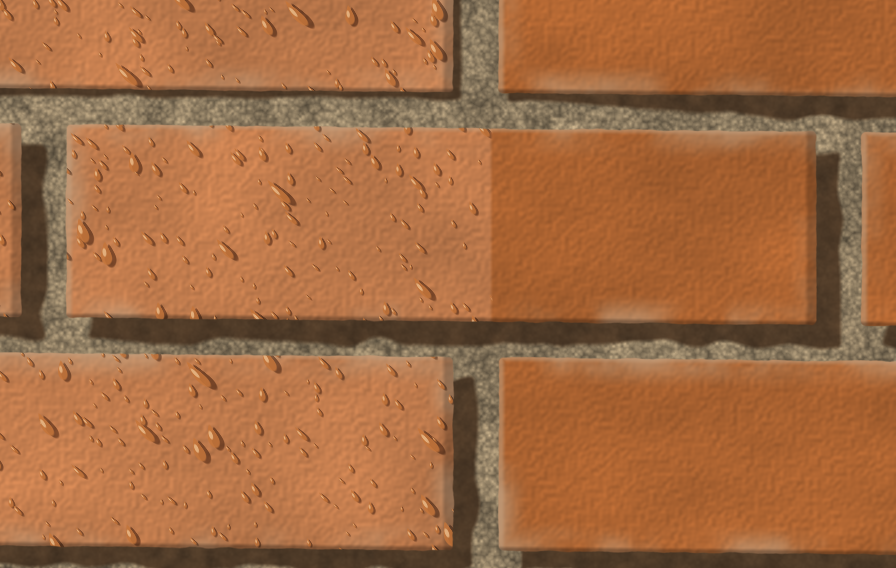
Write a WebGL 1 fragment shader that draws this texture.

```glsl
precision highp float;
// Sunlit brick wall in running bond: rounded-box bricks over gritty mortar, lit from the upper left.
// Shadows reuse the brick distance at a shifted point; the left half is paler and carries
// slanted water drops scattered on jittered grids. Lengths are in canvas heights.
uniform vec2 u_resolution;

const vec2 PITCH = vec2(1.40, 0.403);
const vec2 HALF_BRICK = vec2(0.660, 0.170);
const float WET_EDGE = 0.865;

const vec3 PALE_CLAY = vec3(0.75, 0.48, 0.30);
const vec3 DEEP_CLAY = vec3(0.67, 0.385, 0.19);
const vec3 BLOOM = vec3(0.76, 0.62, 0.49);
const vec3 MORTAR = vec3(0.58, 0.51, 0.40);
const vec3 SHADOW = vec3(0.28, 0.20, 0.13);
const vec3 GLINT = vec3(0.93, 0.76, 0.57);

float hash(vec2 p) {
  vec3 q = fract(p.xyx * vec3(0.1031, 0.1030, 0.0973));
  q += dot(q, q.yzx + 33.33);
  return fract((q.x + q.y) * q.z);
}

float noise(vec2 p) {
  vec2 i = floor(p), f = fract(p);
  f = f * f * (3.0 - 2.0 * f);
  return mix(mix(hash(i), hash(i + vec2(1.0, 0.0)), f.x),
             mix(hash(i + vec2(0.0, 1.0)), hash(i + 1.0), f.x), f.y);
}

float fbm(vec2 p) {
  float sum = 0.0, gain = 0.5;
  for (int i = 0; i < 4; i++) {
    sum += gain * noise(p);
    p = p * 2.03 + 17.1;
    gain *= 0.5;
  }
  return sum;
}

// Distance to the nearest grain centre
float cellular(vec2 p) {
  vec2 i = floor(p), f = fract(p);
  float nearest = 1.0;
  for (int y = -1; y <= 1; y++)
    for (int x = -1; x <= 1; x++) {
      vec2 o = vec2(float(x), float(y)), c = i + o;
      nearest = min(nearest, length(o + vec2(hash(c), hash(c + 71.3)) - f));
    }
  return nearest;
}

// Position relative to the centre of the brick in this bond cell
vec2 brickLocal(vec2 p) {
  p.y += 0.010 * (p.x - 0.79);
  float row = floor(p.y / PITCH.y);
  float centerX = mix(0.138, 0.777, mod(row, 2.0));
  return vec2(mod(p.x - centerX + 0.5 * PITCH.x, PITCH.x) - 0.5 * PITCH.x,
              p.y - (row + 0.5) * PITCH.y);
}

float brickDistance(vec2 p) {
  vec2 e = abs(brickLocal(p)) - HALF_BRICK + 0.008;
  float wear = 0.005 * (fbm(p * 35.0) - 0.5);
  return length(max(e, 0.0)) + min(max(e.x, e.y), 0.0) - 0.008 + wear;
}

// Slanted teardrops: x = body, y = glint, z = thrown shadow
vec3 drops(vec2 p, float cell, float seed, float px) {
  vec2 g = p / cell, i = floor(g);
  vec3 cover = vec3(0.0);
  float soft = px / cell;
  for (int y = -1; y <= 1; y++)
    for (int x = -1; x <= 1; x++) {
      vec2 c = i + vec2(float(x), float(y)), key = c + seed;
      float density = 0.12 + 0.60 * noise(vec2(c.x * cell * 13.0 + seed, c.y * cell * 4.0));
      float present = step(hash(key), density);
      float size = mix(0.09, 0.27, pow(hash(key + 9.7), 2.0));
      vec2 d = g - c - vec2(hash(key + 3.1), hash(key + 5.3));
      d.x += d.y * mix(0.1, 0.9, hash(key + 7.9));
      float taper = mix(0.75, 0.30, smoothstep(-size, 1.5 * size, d.y));
      float body = length(d / vec2(taper, 1.35)) - size;
      float glint = length((d - size * vec2(-0.18, 0.15)) / vec2(0.6, 1.3)) - size * 0.38;
      float shade = length((d - size * vec2(0.45, -0.30)) / vec2(taper, 1.35)) - size;
      cover = max(cover, present * (1.0 - smoothstep(-soft, soft, vec3(body, glint, shade))));
    }
  return cover;
}

vec3 mortarColor(vec2 p) {
  float grit = cellular(p * 85.0);
  vec3 color = MORTAR * (0.62 + 0.55 * fbm(p * 22.0) + 0.38 * (0.55 - grit));
  color *= 0.85 + 0.30 * noise(p * 210.0);
  // The upper left bed is nearly flush, so its shadow is short
  float raised = smoothstep(0.77, 0.81, p.y) * (1.0 - smoothstep(0.85, 1.45, p.x));
  float depth = mix(1.0, 0.32, raised) * (0.75 + 0.5 * noise(p * 18.0));
  float caster = brickDistance(p + depth * vec2(-0.042, 0.038));
  float shade = 1.0 - smoothstep(-0.005, 0.006, caster);
  return mix(color, SHADOW * (0.75 + 0.5 * fbm(p * 40.0)), shade * 0.90);
}

vec3 brickColor(vec2 p, float edge, float px) {
  float wet = 1.0 - smoothstep(-0.004, 0.004, p.x - WET_EDGE);
  vec2 q = brickLocal(p), low = q + HALF_BRICK, high = HALF_BRICK - q;
  vec3 color = mix(DEEP_CLAY, PALE_CLAY, wet);
  color *= 0.86 + 0.28 * fbm(p * vec2(5.0, 7.0));
  color *= 1.0 + 0.13 * (noise(p * 135.0) - noise(p * 135.0 + vec2(-0.5, 0.5)));
  // Pale bloom near the rim, then lit and shaded bevels
  float rim = smoothstep(-0.055, 0.0, edge) * smoothstep(0.30, 0.75, fbm(p * 9.0 + 4.0));
  color = mix(color, BLOOM, 0.65 * rim);
  color = mix(color, BLOOM, 0.55 * (1.0 - smoothstep(0.004, 0.014, min(low.x, high.y + 0.004))));
  color *= 1.0 - 0.22 * (1.0 - smoothstep(0.012, 0.022, high.x));
  color *= 1.0 - 0.30 * (1.0 - smoothstep(0.002, 0.010, low.y));
  // Water drops
  vec3 water = max(drops(p, 0.062, 11.0, px), drops(p, 0.034, 47.0, px)) * wet;
  color = mix(color, color * vec3(0.57, 0.50, 0.45), water.z * 0.85);
  color = mix(color, vec3(0.77, 0.46, 0.23), water.x * 0.85);
  return mix(color, GLINT, water.y * 0.75);
}

void main() {
  vec2 p = gl_FragCoord.xy / u_resolution.y;
  float px = 1.0 / u_resolution.y, edge = brickDistance(p);
  float brick = 1.0 - smoothstep(-px, px, edge);
  gl_FragColor = vec4(mix(mortarColor(p), brickColor(p, edge, px), brick), 1.0);
}
```
